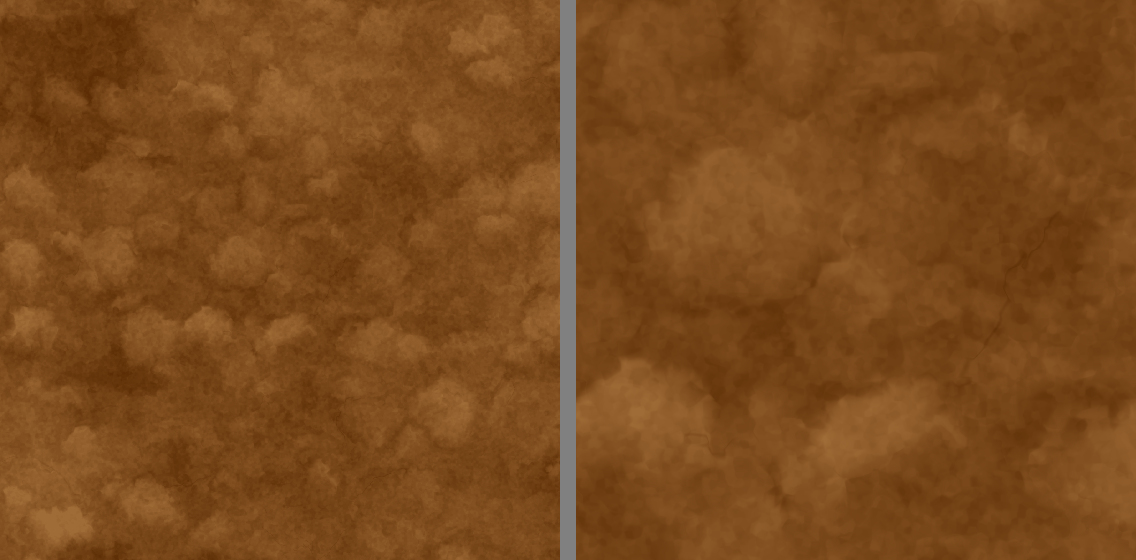
Left: the whole. Right: its middle third, enlarged.
A Shadertoy shader for this texture:

```glsl
// Weathered brown leathery ground: soft top-lit mounds, dark creases and painterly daubs.

vec3 hash3(vec2 cell) {
    vec3 h = fract(cell.xyx * vec3(0.1031, 0.1030, 0.0973));
    h += dot(h, h.yxz + 33.33);
    return fract((h.xxy + h.yzz) * h.zyx);
}

// Soft cellular noise: random cell tones blended by distance; high sharpness gives flat daubs
float daubs(vec2 p, float sharpness) {
    vec2 base = floor(p);
    float sum = 0.0, total = 0.0;
    for (int y = -1; y <= 1; y++)
    for (int x = -1; x <= 1; x++) {
        vec2 cell = base + vec2(x, y);
        vec3 h = hash3(cell);
        vec2 d = cell + 0.1 + 0.8 * h.xy - p;
        float weight = exp(-sharpness * dot(d, d));
        sum += weight * h.z;
        total += weight;
    }
    return sum / total;
}

// Scattered domes: x is the light on the crowns, y the shade in creases around them
vec2 mounds(vec2 p, float presence) {
    vec2 base = floor(p);
    vec2 result = vec2(0.0);
    for (int y = -1; y <= 1; y++)
    for (int x = -1; x <= 1; x++) {
        vec2 cell = base + vec2(x, y);
        vec3 place = hash3(cell + 17.0);
        vec3 kind = hash3(cell + 91.0);
        if (kind.x > presence) continue;
        float radius = mix(0.29, 0.46, kind.y);
        vec2 q = (p - cell - 0.2 - 0.6 * place.xy) / radius;
        q.y *= mix(0.9, 1.2, place.z);
        float d = length(q);
        float strength = mix(0.5, 1.0, kind.z);

        // Crisp upper rim, fading body below
        float rim = smoothstep(1.06, mix(0.5, 0.8, place.z), d);
        float crown = rim * smoothstep(-0.95, 0.45, q.y + 0.15 * q.x);
        result.x = max(result.x, strength * crown);

        // Narrow crease over the shoulder and a soft hollow underneath
        float ring = exp(-pow((d - 1.1) / 0.16, 2.0));
        float shoulder = smoothstep(0.3, 1.0, dot(q, vec2(-0.75, 0.6)) / max(d, 0.01));
        vec2 under = (q - vec2(-0.15, -0.85)) / vec2(0.75, 0.4);
        float hollow = exp(-dot(under, under));
        result.y += strength * (0.65 * ring * shoulder + 0.5 * hollow);
    }
    return result;
}

void mainImage(out vec4 fragColor, in vec2 fragCoord) {
    vec2 uv = fragCoord / iResolution.y;

    // Ragged brush displacement
    vec2 drift = vec2(daubs(uv * 17.0, 5.0), daubs(uv * 17.0 + 40.0, 5.0)) - 0.5;
    vec2 fray = vec2(daubs(uv * 75.0, 14.0), daubs(uv * 75.0 + 70.0, 14.0)) - 0.5;
    vec2 p = uv + 0.03 * drift + 0.012 * fray;

    // Cloudy ground, from broad stains to flat daubs and fine grain
    float mottle = daubs(p * 50.0 + 9.0, 20.0);
    float tone = 0.43;
    tone += 0.75 * (daubs(p * 4.0 + 3.0, 4.0) - 0.5);
    tone += 0.55 * (daubs(p * vec2(8.0, 10.0) + 21.0, 7.0) - 0.5);
    tone += 0.36 * (daubs(p * vec2(20.0, 25.0) + 33.0, 16.0) - 0.5);
    tone += 0.28 * (mottle - 0.5);
    tone += 0.26 * (daubs(uv * 110.0 + 5.0, 12.0) - 0.5);
    tone += 0.22 * (daubs(uv * 220.0 + 13.0, 10.0) - 0.5);

    // Large and small mounds
    vec2 large = mounds(p * 6.6 + 2.0, 0.66);
    vec2 small = mounds(p * 11.5 + 50.0, 0.45);
    float shade = large.y + 0.7 * small.y;
    tone += 0.72 * max(large.x, 0.75 * small.x);
    tone -= 0.32 * min(shade, 1.3);

    // Dark flecks gather in the hollows
    tone -= 0.32 * min(shade, 1.0) * smoothstep(0.6, 0.85, mottle);

    // Sparse hairline cracks
    float crack = smoothstep(0.014, 0.0, abs(daubs(p * 7.0 + 80.0, 6.0) - 0.5));
    tone -= 0.25 * crack * smoothstep(0.58, 0.75, daubs(uv * 11.0 + 60.0, 6.0));

    vec3 umber = vec3(0.42, 0.23, 0.06);
    vec3 ochre = vec3(0.56, 0.36, 0.165);
    fragColor = vec4(mix(umber, ochre, clamp(tone, -0.4, 1.45)), 1.0);
}
```
